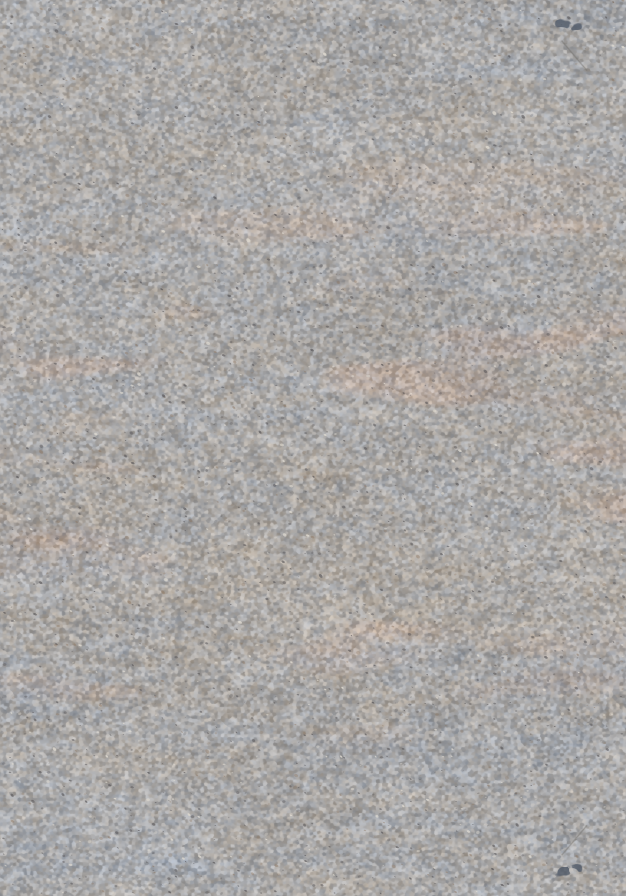
Reproduce this texture procedurally as a Shadertoy shader.

```glsl
vec3 hash3(vec2 cell) {
    vec3 h = fract(cell.xyx * vec3(0.1031, 0.1030, 0.0973));
    h += dot(h, h.yzx + 33.33);
    return fract((h.xxy + h.yzz) * h.zyx);
}

// Soft cellular noise: x is shade, y is warmth, both centred on zero
vec2 softCells(vec2 q) {
    vec2 id = floor(q), f = fract(q), total = vec2(0.0);
    float weights = 0.0;
    for (int y = -1; y <= 1; y++) {
        for (int x = -1; x <= 1; x++) {
            vec2 cell = vec2(x, y);
            vec3 rnd = hash3(id + cell);
            vec2 d = cell + 0.15 + 0.7 * hash3(id + cell + 57.0).xy - f;
            float w = exp(-5.0 * dot(d, d));
            total += w * rnd.yz;
            weights += w;
        }
    }
    return total / weights - 0.5;
}

// Sparse soft flecks of varied size, slant and strength
float flecks(vec2 q, float share, float pixel) {
    vec3 rnd = hash3(floor(q) + 211.0);
    vec3 kind = hash3(floor(q) + 419.0);
    float radius = mix(0.08, 0.24, rnd.z * rnd.z);
    vec2 d = fract(q) - 0.3 - 0.4 * rnd.xy;
    d.y = d.y * mix(1.0, 1.7, kind.y) + d.x * (kind.z - 0.5);
    float soft = 0.8 * pixel;
    float cover = 1.0 - smoothstep(radius - soft, radius + soft, length(d));
    return step(1.0 - share, kind.x) * cover * mix(0.3, 1.0, kind.z);
}

float segment(vec2 p, vec2 a, vec2 b) {
    vec2 ab = b - a;
    return length(p - a - ab * clamp(dot(p - a, ab) / dot(ab, ab), 0.0, 1.0));
}

void mainImage(out vec4 fragColor, in vec2 fragCoord) {
    vec2 p = fragCoord / iResolution.x;
    float pixel = 1.0 / iResolution.x;
    float top = iResolution.y * pixel;
    float middle = 1.0 - smoothstep(0.15, 0.40, abs(p.y / top - 0.5));

    // Sand grains, clumps and wide horizontal stains
    vec2 fine = softCells(p * vec2(190.0, 205.0));
    vec2 clump = softCells(p * vec2(75.0, 105.0) + 31.0);
    vec2 streak = softCells(p * vec2(9.0, 36.0) + 73.0);
    vec2 stain = softCells(p * vec2(3.0, 7.0) + 117.0);
    float ripple = sin(p.y * 71.0 + 1.5 * sin(p.x * 5.0)) * sin(p.y * 23.0 + p.x * 2.0);

    float shade = 0.20 * fine.x + 0.075 * clump.x + 0.03 * streak.x
                + 0.02 * stain.x + 0.004 * ripple;
    float warmth = 1.3 * fine.y + 1.3 * clump.y + 1.1 * streak.y
                 + 0.7 * stain.y + 0.15 * ripple + 0.25 * middle - 0.2;
    vec3 color = vec3(0.664, 0.658, 0.655) + shade + warmth * vec3(0.019, 0.0, -0.025);

    // Faint peach streaks across the middle
    float peach = middle * smoothstep(0.1, 0.5, softCells(p * vec2(4.0, 22.0) + 161.0).x + 0.3 * streak.y);
    color += peach * vec3(0.038, 0.0, -0.018);

    // Dark pits, rusty grains and pale quartz
    color = mix(color, vec3(0.33, 0.32, 0.33), 0.65 * flecks(p * 83.0, 0.20, pixel * 83.0));
    color = mix(color, vec3(0.55, 0.46, 0.38), 0.50 * flecks(p * 71.0 + 90.0, 0.10, pixel * 71.0));
    color = mix(color, vec3(0.90, 0.88, 0.84), 0.75 * flecks(p * 74.0 + 170.0, 0.07, pixel * 74.0));

    // Chips and scratches near both right-hand corners
    vec2 m = vec2(p.x, min(p.y, top - p.y));
    float chip = min(segment(m, vec2(0.895, 0.038), vec2(0.905, 0.041)) - 0.006,
                     segment(m, vec2(0.915, 0.046), vec2(0.924, 0.043)) - 0.004);
    chip += 0.008 * clump.x;
    float scratch = segment(m, vec2(0.898, 0.066), vec2(0.937, 0.112)) - 0.001;
    color = mix(color, vec3(0.31, 0.35, 0.41), 0.8 * (1.0 - smoothstep(-pixel, pixel, chip)));
    color = mix(color, vec3(0.43, 0.42, 0.40), 0.5 * (1.0 - smoothstep(-pixel, pixel, scratch)));

    fragColor = vec4(clamp(color, 0.0, 1.0), 1.0);
}
```
